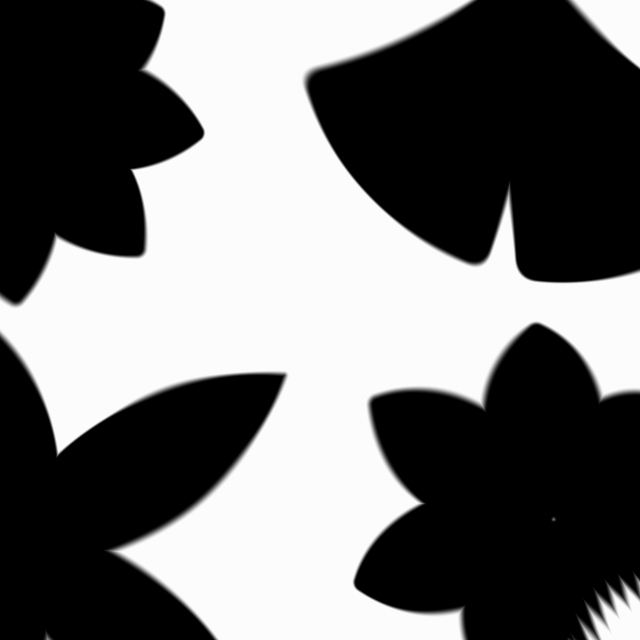
A WebGL 1 fragment shader for this pattern:

```glsl
precision highp float;
// Draws bold black flower, leaf and fan silhouettes with soft edges on white.
uniform vec2 u_resolution;

const vec3 PAPER = vec3(0.99);
const vec3 INK = vec3(0.0);
const float TAU = 6.2831853;
const int MAX_PETALS = 10;
const float WOBBLE_SIZE = 0.008;   // hand-cut irregularity of the outlines
const float WOBBLE_SCALE = 4.0;
const float EDGE_SHARP = 0.0025;   // half widths of the edge blur
const float EDGE_SOFT = 0.008;

// Ginkgo fan: apex, axis and the circles that bound it
const vec2 FAN_APEX = vec2(0.833, 1.065);
const vec2 FAN_AXIS = vec2(-0.122, -0.993);
const vec2 FAN_RIM_CENTRE = vec2(0.061, 0.072);
const float FAN_RIM_RADIUS = 0.425;
const vec2 FAN_SIDE_CENTRE = vec2(0.626, -0.589);
const float FAN_SIDE_RADIUS = 0.859;
const vec2 FAN_NOTCH = vec2(0.006, 0.365);
const float FAN_NOTCH_ANGLE = 0.2;
const float FAN_ROUNDING = 0.03;

// Frayed opening in the lower right corner
const vec2 FRAY_CENTRE = vec2(1.0, 0.0);
const vec2 FRAY_ACROSS = vec2(0.86, 0.5);
const float FRAY_RADIUS = 0.06;
const float FRAY_LENGTH = 0.035;
const float FRAY_PERIOD = 0.022;

vec2 gradient(vec2 cell) {
  float angle = TAU * fract(sin(dot(cell, vec2(127.1, 311.7))) * 43758.5);
  return vec2(cos(angle), sin(angle));
}

float gradientNoise(vec2 p) {
  vec2 i = floor(p), f = fract(p);
  vec2 u = f * f * f * (f * (f * 6.0 - 15.0) + 10.0);
  vec2 e = vec2(1.0, 0.0);
  float low = mix(dot(gradient(i), f), dot(gradient(i + e), f - e), u.x);
  float high = mix(dot(gradient(i + e.yx), f - e.yx),
                   dot(gradient(i + 1.0), f - 1.0), u.x);
  return mix(low, high, u.y);
}

float smoothMax(float a, float b, float k) {
  float h = max(k - abs(a - b), 0.0) / k;
  return max(a, b) + 0.25 * h * h * k;
}

// Pointed oval; x runs across it and y along it
float vesica(vec2 p, float halfLength, float halfWidth) {
  p = abs(p);
  float radius = 0.5 * (halfLength * halfLength / halfWidth + halfWidth);
  float offset = radius - halfWidth;
  return (p.y - halfLength) * offset > p.x * halfLength
    ? length(p - vec2(0.0, halfLength))
    : length(p + vec2(offset, 0.0)) - radius;
}

// Ring of petals, longest towards the lean angle; angles are in degrees.
// size: petal length, half width, overlap past the centre, tip rounding
float flower(vec2 p, float count, float firstAngle, vec4 size,
             float lean, float leanAmount) {
  float d = 1e3;
  for (int i = 0; i < MAX_PETALS; i++) {
    if (float(i) >= count) break;
    float angle = radians(firstAngle) + TAU * float(i) / count;
    vec2 dir = vec2(cos(angle), sin(angle));
    float tip = size.x * (1.0 + leanAmount * cos(angle - radians(lean)));
    vec2 q = vec2(dot(p, vec2(dir.y, -dir.x)),
                  dot(p, dir) - 0.5 * (tip - size.z));
    float halfLength = 0.5 * (tip + size.z);
    d = min(d, vesica(q, halfLength - size.w, size.y - size.w) - size.w);
  }
  return d;
}

float ginkgo(vec2 p) {
  p -= FAN_APEX;
  vec2 q = vec2(dot(p, vec2(-FAN_AXIS.y, FAN_AXIS.x)), dot(p, FAN_AXIS));
  float rim = length(q - FAN_RIM_CENTRE) - FAN_RIM_RADIUS;
  float side = FAN_SIDE_RADIUS - length(vec2(abs(q.x), q.y) - FAN_SIDE_CENTRE);
  vec2 n = q - FAN_NOTCH;
  float notch = n.y * sin(FAN_NOTCH_ANGLE) - abs(n.x) * cos(FAN_NOTCH_ANGLE);
  return smoothMax(smoothMax(rim, side, FAN_ROUNDING), notch, FAN_ROUNDING);
}

// Negative inside the opening; a triangle wave makes its teeth
float fray(vec2 p) {
  vec2 q = p - FRAY_CENTRE;
  float tooth = abs(fract(dot(q, FRAY_ACROSS) / FRAY_PERIOD) * 2.0 - 1.0);
  return 0.4 * (length(q) - FRAY_RADIUS - FRAY_LENGTH * tooth);
}

void main() {
  vec2 p = gl_FragCoord.xy / u_resolution.y;
  vec2 w = p * WOBBLE_SCALE;
  vec2 q = p + WOBBLE_SIZE * vec2(gradientNoise(w), gradientNoise(w + 17.3));

  // Silhouettes
  float d = flower(q - vec2(0.866, 0.19), 7.0, 96.0,
                   vec4(0.285, 0.092, 0.0, 0.015), 160.0, 0.2);
  d = max(d, -fray(p));
  d = min(d, flower(q - vec2(-0.013, 0.857), 10.0, 25.0,
                    vec4(0.27, 0.087, 0.0, 0.014), -45.0, 0.3));
  d = min(d, flower(q - vec2(0.033, 0.147), 5.0, 33.0,
                    vec4(0.42, 0.096, 0.06, 0.003), 0.0, 0.2));
  d = min(d, ginkgo(q));

  // Edge blur drifts between crisp and soft
  float drift = smoothstep(-0.35, 0.35, gradientNoise(p * 5.0 + 4.7));
  float blur = max(mix(EDGE_SHARP, EDGE_SOFT, drift), 0.8 / u_resolution.y);
  gl_FragColor = vec4(mix(INK, PAPER, smoothstep(-blur, blur, d)), 1.0);
}
```
